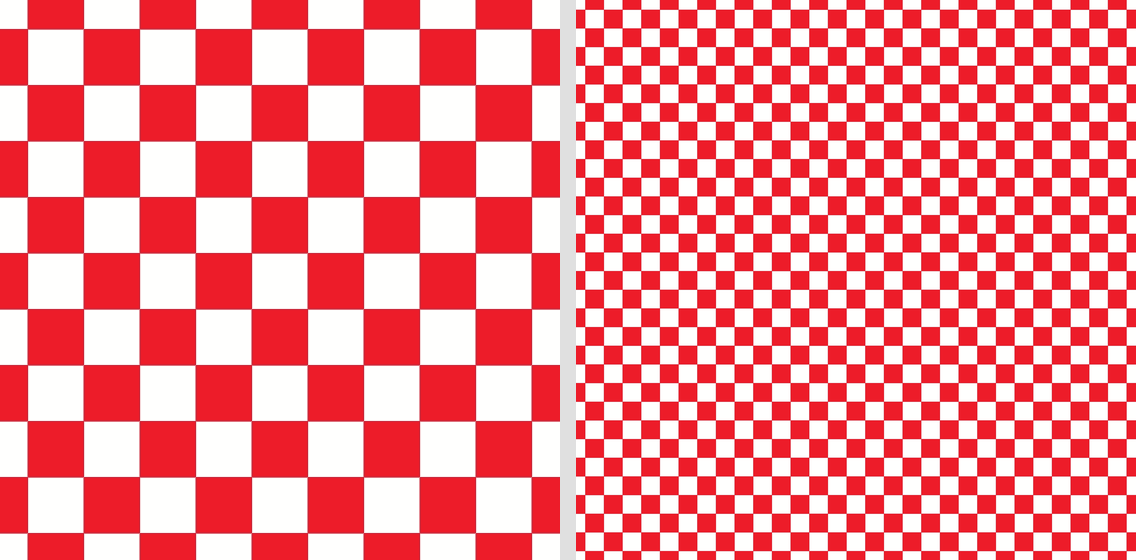
Left: one tile. Right: repeated 3 by 3.
A three.js fragment shader for this pattern:

```glsl
// Red and white checkerboard, ten squares across and ten down, starting mid-square.
// Two triangle waves give a signed distance to the nearest square edge, which
// drives a soft blend to white and a thin darker rim just inside each red square.
#define SQUARES 10.0               // even, so that the board wraps
#define OFFSET vec2(0.497, 0.477)  // first edges, in squares
#define BLEND_OUT 0.0019           // reach of the edge blend into white
#define BLEND_IN 0.0007            // reach of the edge blend into red
#define RIM_WIDTH 0.0010           // full-strength part of the dark rim
#define RIM_FADE 0.0014            // fade from the rim to plain red
#define WHITE vec3(1.0, 1.0, 0.995)
#define RED vec3(0.93, 0.11, 0.16)
#define RIM_RED vec3(0.79, 0.13, 0.20)

varying vec2 vUv;

// Triangle wave of period 2: zero on whole numbers, sign alternating between them.
vec2 signedWave(vec2 p) {
  return abs(mod(p - 0.5, 2.0) - 1.0) - 0.5;
}

// Distance to the nearest square edge in canvas units, positive inside red.
float checkerDistance(vec2 uv) {
  vec2 wave = signedWave(uv * SQUARES - OFFSET);
  float edge = min(abs(wave.x), abs(wave.y)) / SQUARES;
  return -sign(wave.x * wave.y) * edge;
}

void main() {
  float d = checkerDistance(vUv);

  // Red squares with their darker rim
  float inner = smoothstep(RIM_WIDTH, RIM_WIDTH + RIM_FADE, d);
  vec3 ink = mix(RIM_RED, RED, inner);

  // Soft edge over the white ground
  float coverage = smoothstep(-BLEND_OUT, BLEND_IN, d);
  gl_FragColor = vec4(mix(WHITE, ink, coverage), 1.0);
}
```
